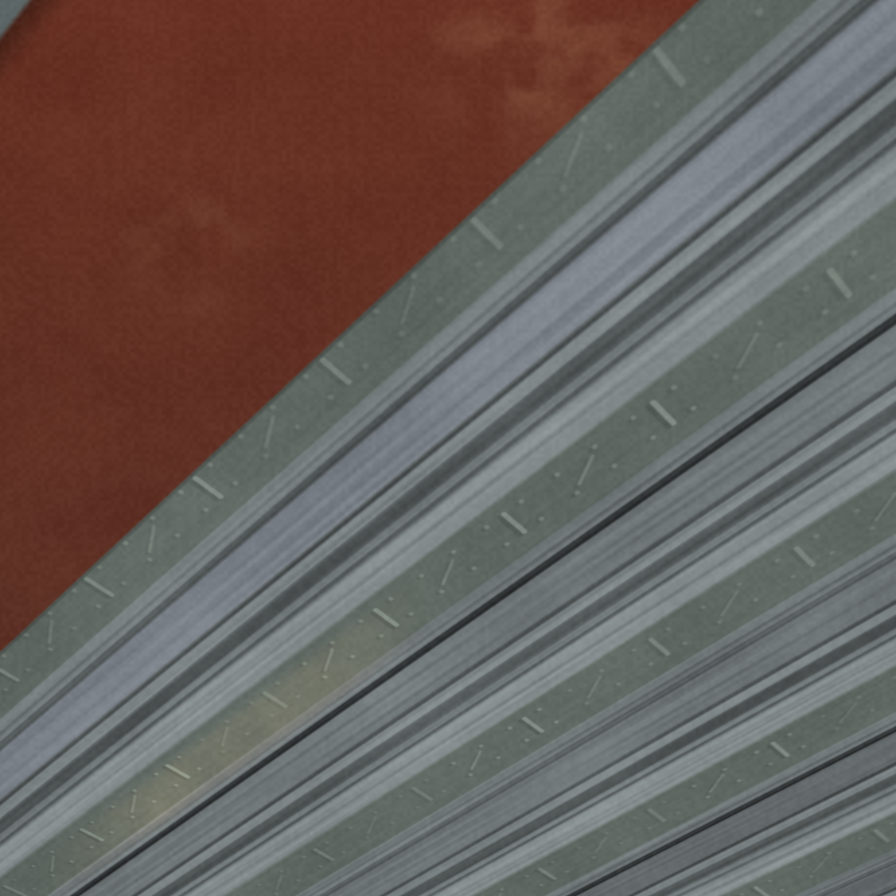
A Shadertoy shader for this texture:

```glsl
// Ribbed galvanised decking seen at a slant beside a red painted beam.
// A perspective map turns the fan of ribs into a periodic coordinate; each
// period has a folded rib and a valley stamped with ticks and dots.

const vec2 VANISH = vec2(-1.44, -1.07);   // point where the ribs converge
const float RIB_PITCH = 0.259;
const float STAMP_PITCH = 0.0514;
const float BEAM_EDGE = -0.09;            // beam border, in rib periods

float hash(vec2 p) {
    return fract(sin(dot(p, vec2(127.1, 311.7))) * 43758.5453);
}

float noise(vec2 p) {
    vec2 i = floor(p), f = fract(p);
    f = f * f * (3.0 - 2.0 * f);
    return mix(mix(hash(i), hash(i + vec2(1, 0)), f.x),
               mix(hash(i + vec2(0, 1)), hash(i + vec2(1, 1)), f.x), f.y);
}

float fbm(vec2 p) {
    float sum = 0.0, amp = 0.5;
    for (int i = 0; i < 4; i++) {
        sum += amp * noise(p);
        p = p * 2.03 + 7.1;
        amp *= 0.5;
    }
    return sum;
}

// Soft-edged strip from a to b
float band(float x, float a, float b, float e) {
    return smoothstep(a - e, a + e, x) - smoothstep(b - e, b + e, x);
}

float segment(vec2 p, vec2 a, vec2 b) {
    vec2 d = b - a;
    return length(p - a - d * clamp(dot(p - a, d) / dot(d, d), 0.0, 1.0));
}

// Raised stamps: long tick, opposing slash and rows of dots per cell
float stamps(vec2 q, float wear, float e) {
    float tick = segment(q, vec2(-0.085, 0.25), vec2(0.085, 0.25)) - 0.016;
    float slash = segment(q, vec2(-0.045, 0.67), vec2(0.045, 0.83)) - 0.010;
    vec2 d = vec2(abs(q.x) - 0.085, (fract(q.y * 4.0) - 0.5) / 4.0);
    float dots = length(d) - 0.014;
    float tickInk = 1.0 - smoothstep(-e, e, tick);
    float slashInk = 1.0 - smoothstep(-e, e, slash);
    float dotInk = 1.0 - smoothstep(-e, e, dots);
    return max(tickInk, max(slashInk * 0.6, dotInk * 0.65)) * mix(0.5, 1.1, wear);
}

// Folded rib: lips, grooves, flat crown and bright lower flange
float ribTone(float f, float rib, float e) {
    float crown = rib < 0.5 ? 0.49 : 0.39 + 0.06 * hash(vec2(rib, 4.0));
    float seam = rib < 0.5 ? 0.13 : mix(0.10, 0.24, mod(rib, 2.0));
    float tone = 0.385;
    tone += 0.075 * band(f, 0.155, 0.27, e);
    tone -= 0.060 * band(f, 0.205, 0.222, e);
    tone -= seam * band(f, 0.245, 0.285, e);
    tone += (crown - 0.385) * band(f, 0.275, 0.50, e);
    tone -= 0.110 * band(f, 0.490, 0.515, e);
    tone += 0.110 * band(f, 0.520, 0.575, e);
    tone -= 0.070 * band(f, 0.580, 0.650, e * 2.0);
    tone += 0.080 * band(f, 0.650, 0.685, e);
    tone -= 0.050 * band(f, 0.685, 0.705, e);
    tone += 0.145 * band(f, 0.710, 0.865, e * 2.0);
    tone -= 0.040 * band(f, 0.775, 0.795, e);
    return tone;
}

vec3 steel(vec2 uv, float p, float depth, float e) {
    float f = fract(p + 0.08) - 0.08;
    float rib = floor(p + 0.08);
    float valley = 1.0 - band(f, 0.155, 0.865, e);
    float tone = ribTone(f, rib, e);

    // Drawn-metal streaks follow the ribs; blotches lie on top
    float streak = noise(vec2(p * 45.0, depth * 9.0)) - 0.5;
    tone += streak * mix(0.075, 0.02, valley);
    tone += (fbm(uv * 9.0) - 0.47) * 0.07;

    // Stamp cells are sheared from one valley to the next
    float along = depth / STAMP_PITCH - 1.34 * p - 0.5;
    float side = (p - floor(p + 0.5)) * 1.35;
    float wear = hash(vec2(floor(along), floor(p + 0.5)));
    vec2 q = vec2(side, fract(along));
    float soft = max(e * 1.2, 0.008);
    tone += valley * 0.13 * stamps(q, wear, soft);
    tone -= valley * 0.04 * stamps(q - vec2(0.0, 0.03), wear, soft);

    // Cool crowns and flanges, greenish valleys, warm stain low on one valley
    vec3 tint = mix(vec3(0.98, 1.04, 1.05), vec3(0.97, 1.06, 1.0), valley);
    tint = mix(tint, vec3(0.98, 1.03, 1.09), band(f, 0.28, 0.49, e) * step(rib, 0.5));
    float stain = band(p, 0.94, 1.20, 0.05) * band(uv.x, 0.12, 0.40, 0.10);
    return tone * tint + vec3(0.10, 0.07, 0.03) * stain * (0.3 + fbm(uv * 22.0));
}

vec3 paintedBeam(vec2 uv) {
    vec3 paint = mix(vec3(0.365, 0.190, 0.145), vec3(0.405, 0.190, 0.135), uv.y * 1.4 - 0.4);
    float dust = 1.0 - smoothstep(0.03, 0.20, length((uv - vec2(0.61, 0.94)) * vec2(1.0, 1.3)));
    dust += 0.6 * (1.0 - smoothstep(0.0, 0.13, length(uv - vec2(0.21, 0.74))));
    paint += vec3(0.07, 0.08, 0.06) * dust * smoothstep(0.3, 0.7, fbm(uv * 26.0));
    paint += (fbm(uv * 12.0) - 0.47) * vec3(0.05, 0.04, 0.03);
    // Dark end of the beam and a sliver of grey beyond it
    float corner = uv.x * 1.25 + 1.0 - uv.y;
    paint *= mix(0.65, 1.0, smoothstep(0.03, 0.11, corner));
    return mix(vec3(0.36, 0.40, 0.40), paint, smoothstep(0.035, 0.05, corner));
}

void mainImage(out vec4 fragColor, in vec2 fragCoord) {
    vec2 uv = fragCoord / iResolution.xy;
    vec2 ray = uv - VANISH;
    float p = (ray.x / ray.y - 1.096) / RIB_PITCH;
    float e = max(fwidth(p), 0.008);

    vec3 metal = steel(uv, p, 1.0 / ray.y, e);
    metal *= 1.0 - 0.18 * band(p, BEAM_EDGE - 0.02, BEAM_EDGE + 0.015, e);
    vec3 color = mix(paintedBeam(uv), metal, smoothstep(-e, e, p - BEAM_EDGE));
    color += (noise(uv * 230.0) - 0.5) * 0.03;
    fragColor = vec4(color, 1.0);
}
```
